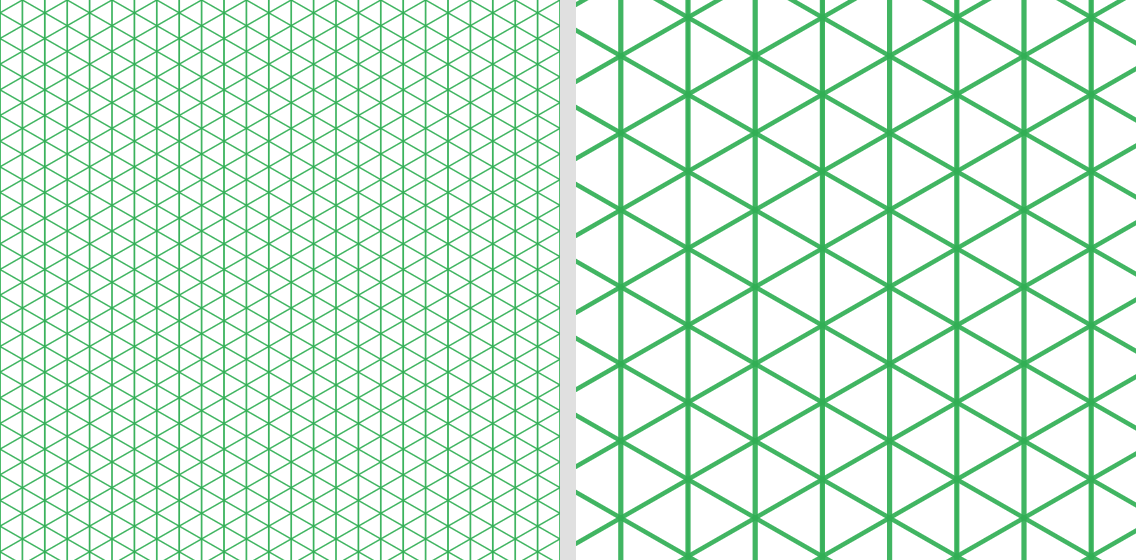
Left: the whole. Right: its middle third, enlarged.
Give the GLSL for this pattern, as a Shadertoy shader.

```glsl
// Isometric grid paper: green upright and slanted rules on white, forming triangles.

const float COLUMNS = 25.0;           // upright rules across the canvas
const float ROWS = 21.82;             // triangle heights down the canvas
const float UPRIGHT_WIDTH = 0.0031;   // stroke widths, in canvas heights
const float SLANT_WIDTH = 0.0027;
const float SEAM_WIDTH = 0.0016;      // darker core on every second upright
const float INK_OPACITY = 0.92;       // below 1, so that crossings darken
const float SEAM_OPACITY = 0.6;
const vec3 PAPER = vec3(1.0);
const vec3 INK = vec3(0.19, 0.685, 0.33);

// Distance from phase t to its nearest whole number.
float toNearestLine(float t) {
    return abs(fract(t + 0.5) - 0.5);
}

// Share of a pixel covered by a stroke whose centre lies at distance d.
float stroke(float d, float width, float pixel) {
    float halfWidth = 0.5 * width;
    float inner = clamp(d - 0.5 * pixel, -halfWidth, halfWidth);
    float outer = clamp(d + 0.5 * pixel, -halfWidth, halfWidth);
    return (outer - inner) / pixel;
}

void mainImage(out vec4 fragColor, in vec2 fragCoord) {
    float pixel = 1.0 / iResolution.y;
    vec2 uv = fragCoord * pixel;

    // Lattice coordinates, counted from the top left corner
    vec2 cell = vec2(uv.x * COLUMNS, (1.0 - uv.y) * ROWS);

    // Upright rules, with a denser seam on the even ones
    float upright = stroke(toNearestLine(cell.x) / COLUMNS, UPRIGHT_WIDTH, pixel);
    float seam = stroke(toNearestLine(0.5 * cell.x) * 2.0 / COLUMNS, SEAM_WIDTH, pixel);
    float clear = (1.0 - INK_OPACITY * upright) * (1.0 - SEAM_OPACITY * seam);

    // Rising and falling rules, which meet on the uprights
    float phasesPerUnit = length(vec2(0.5 * COLUMNS, ROWS));
    for (float side = -1.0; side <= 1.0; side += 2.0) {
        float phase = cell.y + side * 0.5 * (cell.x - 1.0);
        float slant = stroke(toNearestLine(phase) / phasesPerUnit, SLANT_WIDTH, pixel);
        clear *= 1.0 - INK_OPACITY * slant;
    }

    fragColor = vec4(mix(INK, PAPER, clear), 1.0);
}
```
